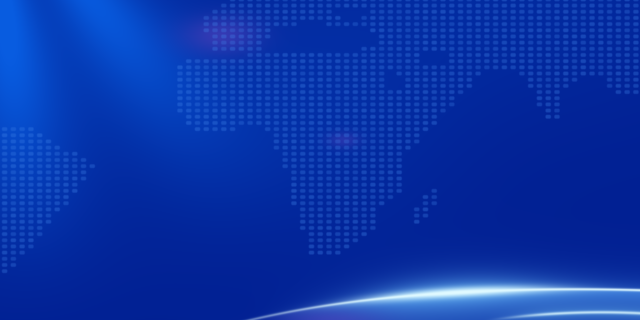
This background is drawn by a Shadertoy shader. Its source:

```glsl
// Deep blue backdrop with a dotted world map, light beams and a glowing horizon.
// Land outlines are tested once per grid cell; each land cell holds a rounded dot.
// Beams are angular falloffs from one source, the horizon is a pair of curved lines.

const vec3 NAVY = vec3(0.005, 0.125, 0.575);
const vec3 AZURE = vec3(0.03, 0.36, 0.88);
const vec3 DOT_BLUE = vec3(0.25, 0.52, 0.92);
const vec3 VIOLET = vec3(0.27, 0.24, 0.72);
const vec3 SKY = vec3(0.26, 0.53, 0.89);
const vec3 CYAN = vec3(0.46, 0.78, 0.96);
const vec3 ICE = vec3(0.88, 0.98, 1.0);

const int CORNERS = 22;
const vec2 PITCH = vec2(0.0274, 0.0193);
const vec2 GRID_ORIGIN = vec2(0.672, 0.6545);

const vec2 AFRICA[CORNERS] = vec2[CORNERS](
    vec2(0.55, 0.78), vec2(0.58, 0.82), vec2(0.80, 0.83), vec2(1.18, 0.85),
    vec2(1.25, 0.76), vec2(1.38, 0.65), vec2(1.36, 0.61), vec2(1.25, 0.51),
    vec2(1.25, 0.39), vec2(1.18, 0.34), vec2(1.17, 0.29), vec2(1.07, 0.20),
    vec2(0.97, 0.20), vec2(0.93, 0.34), vec2(0.90, 0.39), vec2(0.89, 0.48),
    vec2(0.86, 0.53), vec2(0.85, 0.59), vec2(0.76, 0.61), vec2(0.73, 0.59),
    vec2(0.61, 0.59), vec2(0.55, 0.66));

const vec2 EURASIA[CORNERS] = vec2[CORNERS](
    vec2(0.75, 1.02), vec2(2.02, 1.02), vec2(2.02, 0.70), vec2(1.92, 0.71),
    vec2(1.88, 0.76), vec2(1.80, 0.75), vec2(1.75, 0.71), vec2(1.74, 0.62),
    vec2(1.70, 0.63), vec2(1.67, 0.72), vec2(1.60, 0.78), vec2(1.51, 0.78),
    vec2(1.47, 0.72), vec2(1.37, 0.64), vec2(1.25, 0.66), vec2(1.17, 0.84),
    vec2(1.18, 0.90), vec2(0.99, 0.93), vec2(0.86, 0.92), vec2(0.82, 0.83),
    vec2(0.65, 0.83), vec2(0.64, 0.95));

float hash(vec2 p) {
    vec3 q = fract(vec3(p.xyx) * 0.1031);
    q += dot(q, q.yzx + 33.33);
    return fract((q.x + q.y) * q.z);
}

// Soft round spot, 1 at its centre
float spot(vec2 p, vec2 centre, vec2 size) {
    vec2 d = (p - centre) / size;
    return exp(-dot(d, d));
}

float bell(float x, float width) {
    return exp(-x * x / (width * width));
}

// Even-odd crossing test
bool insidePolygon(vec2 p, vec2 corners[CORNERS]) {
    bool inside = false;
    vec2 a = corners[CORNERS - 1];
    for (int i = 0; i < CORNERS; i++) {
        vec2 b = corners[i];
        if ((a.y > p.y) != (b.y > p.y) &&
            p.x < a.x + (b.x - a.x) * (p.y - a.y) / (b.y - a.y)) inside = !inside;
        a = b;
    }
    return inside;
}

bool insideEllipse(vec2 p, vec2 centre, vec2 radii) {
    return length((p - centre) / radii) < 1.0;
}

bool isLand(vec2 p) {
    float coast = 0.30 - (p.y > 0.48 ? 1.6 : 0.8) * abs(p.y - 0.48);
    bool southWest = p.y > 0.14 && p.y < 0.61 && p.x < coast;
    vec2 leaning = p - vec2(0.5 * (p.y - 0.355), 0.0);
    bool island = insideEllipse(leaning, vec2(1.33, 0.355), vec2(0.03, 0.065));
    bool lake = insideEllipse(p, vec2(1.225, 0.745), vec2(0.03))
             || insideEllipse(p, vec2(1.36, 0.82), vec2(0.04, 0.025))
             || insideEllipse(p, vec2(1.10, 0.955), vec2(0.09, 0.012));
    return southWest || island
        || (!lake && (insidePolygon(p, AFRICA) || insidePolygon(p, EURASIA)));
}

// Coverage of the soft rounded map dot under p
float mapDots(vec2 p, float pixel) {
    vec2 cell = floor((p - GRID_ORIGIN) / PITCH + 0.5);
    vec2 centre = GRID_ORIGIN + cell * PITCH;
    vec2 q = abs(p - centre) - vec2(0.0035, 0.001);
    float edge = length(max(q, 0.0)) - 0.0048;
    float blur = max(pixel, 0.0028);
    float shade = 0.88 + 0.24 * hash(cell + 100.0);
    return isLand(centre) ? shade * (1.0 - smoothstep(-blur, blur, edge)) : 0.0;
}

void mainImage(out vec4 fragColor, in vec2 fragCoord) {
    vec2 p = fragCoord / iResolution.xy * vec2(2.0, 1.0);
    float pixel = 1.0 / iResolution.y;

    // Backdrop and beams from the upper left
    vec2 ray = p - vec2(-0.03, 1.4);
    float angle = atan(ray.x, -ray.y);
    float beams = 0.68 * bell(angle - 0.10, 0.20) + 0.62 * bell(angle - 0.68, 0.20);
    float reach = 1.0 - smoothstep(0.45, 1.5, length(ray));
    float light = beams * reach + 0.38 * spot(p, vec2(0.1, 0.95), vec2(0.45, 0.5))
                + 0.20 * spot(p, vec2(0.95, 0.65), vec2(0.45, 0.4))
                + 0.16 * spot(p, vec2(1.6, 1.0), vec2(0.7, 0.35));
    vec3 color = mix(NAVY, AZURE, min(light, 1.0));

    // Violet flares and map
    color = mix(color, VIOLET, 0.75 * spot(p, vec2(0.69, 0.89), vec2(0.12, 0.06)));
    color = mix(color, VIOLET, 0.5 * spot(p, vec2(1.073, 0.5625), vec2(0.05, 0.025)));
    color = mix(color, DOT_BLUE, 0.31 * mapDots(p, pixel));

    // Horizon: haze, lit surface below, then the thin bright rims
    float d = p.x - 1.8;
    float above = p.y - (0.096 - 0.07 * d * d - 0.022 * d * d * d * d);
    float inner = p.y - (0.024 - 0.2 * (p.x - 1.88) * (p.x - 1.88));
    float fade = smoothstep(0.75, 1.3, p.x);
    float flare = bell(p.x - 1.43, 0.28);
    float surface = 1.0 - smoothstep(-pixel, pixel, above);
    color = mix(color, SKY, surface * fade * (0.35 + 0.5 * exp(above / 0.04)));
    color = mix(color, VIOLET, 0.7 * surface * spot(p, vec2(1.04, 0.0), vec2(0.17, 0.04)));
    color = mix(color, SKY, fade * (0.4 + 0.5 * flare) * exp(-abs(above) / 0.042));
    color = mix(color, CYAN, flare * 0.85 * exp(-abs(above) / 0.025));
    color = mix(color, ICE, flare * 0.95 * bell(above, 0.015));
    color = mix(color, ICE, (0.4 + 0.5 * fade) * bell(above, 0.0045));
    float innerFade = smoothstep(1.5, 1.75, p.x);
    color = mix(color, CYAN, 0.45 * innerFade * exp(-abs(inner) / 0.018));
    color = mix(color, ICE, 0.75 * innerFade * bell(inner, 0.005));

    fragColor = vec4(clamp(color, 0.0, 1.0), 1.0);
}
```
